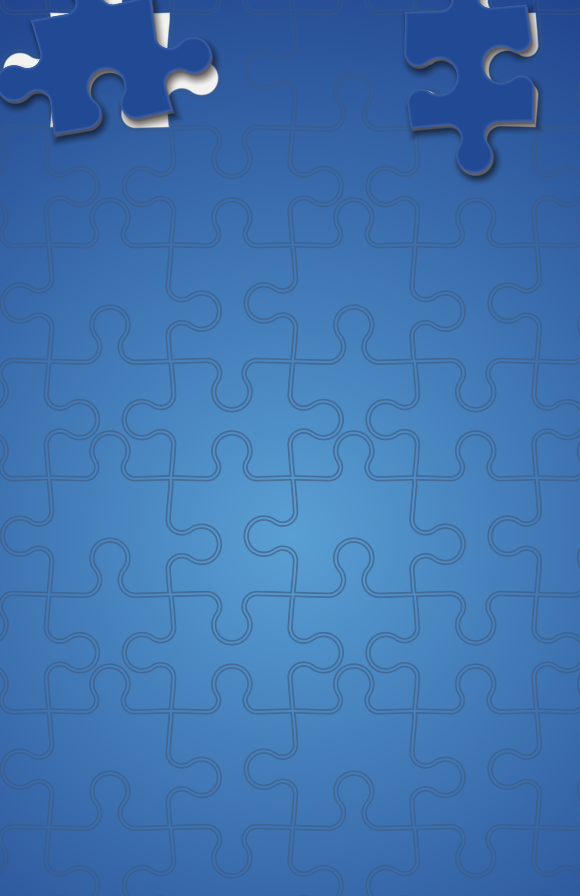
Write a WebGL 2 fragment shader that draws this pattern.

```glsl
#version 300 es
precision highp float;

uniform vec2 u_resolution;
out vec4 fragColor;

const vec2 PITCH = vec2(1.045, 0.999);
const vec2 ORIGIN = vec2(0.42, 0.10);

// Signed distance to one puzzle edge; the sign of tab picks the knob's side.
float edgeDistance(float s, float t, float tab, float sag) {
    float side = sign(tab), c = abs(tab), knob = 0.155, fillet = 0.42 * c;
    t = t * side + sag * cos(3.14159 * clamp(s, -0.5, 0.5));
    float x = abs(s);
    float f = sqrt((knob + fillet) * (knob + fillet) - (c - fillet) * (c - fillet));
    float circle = length(vec2(x, t - c)) - knob;
    float d;
    if (x > f) d = min(t, circle);
    else if (t < mix(c, fillet, x / f)) d = fillet - length(vec2(x - f, t - fillet));
    else d = circle;
    return side * d;
}

// Knob height on a horizontal line, positive upwards.
float rowTab(float column, float line) {
    if (mod(line, 2.0) < 0.5) return 0.24;
    return mod(column, 2.0) < 0.5 ? 0.32 : -0.27;
}

// Knob height on a vertical line, positive to the right.
float columnTab(float line, float row) {
    return mod(line + row, 2.0) > 0.5 ? 0.29 : -0.275;
}

float knobShift(float line, float row) {
    return 0.07 * mod(line, 2.0) * (1.0 - mod(row, 2.0));
}

// Outward distances to the top, bottom, left and right edges of a cell.
vec4 cellEdges(vec2 p, vec2 cell) {
    vec2 q = p - ORIGIN - (cell + 0.5) * PITCH;
    vec2 h = 0.5 * PITCH;
    float i = cell.x, j = cell.y;
    return vec4(
        edgeDistance(q.x, -q.y - h.y, rowTab(i, j), 0.01),
        edgeDistance(q.x, q.y - h.y, -rowTab(i, j + 1.0), 0.01),
        edgeDistance(q.y - knobShift(i, j), -q.x - h.x, -columnTab(i, j), 0.03),
        edgeDistance(q.y - knobShift(i + 1.0, j), q.x - h.x, columnTab(i + 1.0, j), 0.03));
}

float pieceDistance(vec2 p, vec2 cell) {
    vec4 e = cellEdges(p, cell);
    return max(max(e.x, e.y), max(e.z, e.w));
}

// Distance to a piece lifted out of its cell, moved and turned.
float liftedDistance(vec2 p, vec2 cell, vec2 center, float angle) {
    float c = cos(angle), s = sin(angle);
    vec2 q = mat2(c, s, -s, c) * (p - center);
    return pieceDistance(q + ORIGIN + (cell + 0.5) * PITCH, cell);
}

void main() {
    float pixel = 7.68 / u_resolution.y;
    vec2 p = vec2(gl_FragCoord.x, u_resolution.y - gl_FragCoord.y) * pixel;

    // Radial blue glow
    float glow = clamp(length(p - vec2(2.5, 4.6)) / 5.2, 0.0, 1.0);
    vec3 color = mix(vec3(0.35, 0.625, 0.83), vec3(0.13, 0.27, 0.56), glow);

    // Double seam lines
    vec4 e = abs(cellEdges(p, floor((p - ORIGIN) / PITCH)));
    float seam = min(min(e.x, e.y), min(e.z, e.w));
    float stroke = 1.0 - smoothstep(0.002, 0.004 + pixel, abs(seam - 0.016));
    color = mix(color, vec3(0.24, 0.34, 0.48), stroke * mix(0.65, 0.4, glow));

    // Two empty cells with their loose pieces
    for (int k = 0; k < 2; k++) {
        vec2 cell = vec2(3 * k, 0);
        vec2 center = k == 0 ? vec2(0.875, 0.56) : vec2(4.02, 0.57);
        float angle = k == 0 ? 0.20 : 0.06;

        float hole = pieceDistance(p, cell);
        color = mix(color, vec3(0.95, 0.95, 0.94), 1.0 - smoothstep(-pixel, pixel, hole + 0.01));

        // Soft shadow and pale card thickness
        float shadow = liftedDistance(p - vec2(0.03, 0.05), cell, center, angle);
        color *= mix(vec3(1.0), vec3(0.40, 0.37, 0.36), 1.0 - smoothstep(-0.06, 0.07, shadow));
        float thickness = liftedDistance(p - vec2(0.012, 0.022), cell, center, angle);
        color = mix(color, vec3(0.36, 0.36, 0.42), 0.8 * (1.0 - smoothstep(-pixel, pixel, thickness)));

        // Printed face with a faint bright rim
        float face = liftedDistance(p, cell, center, angle);
        vec3 print = mix(vec3(0.13, 0.285, 0.58), vec3(0.30, 0.43, 0.69),
                         0.6 * smoothstep(-0.03, 0.0, face));
        color = mix(color, print, 1.0 - smoothstep(-0.5 * pixel, 0.5 * pixel, face));
    }
    fragColor = vec4(color, 1.0);
}
```
